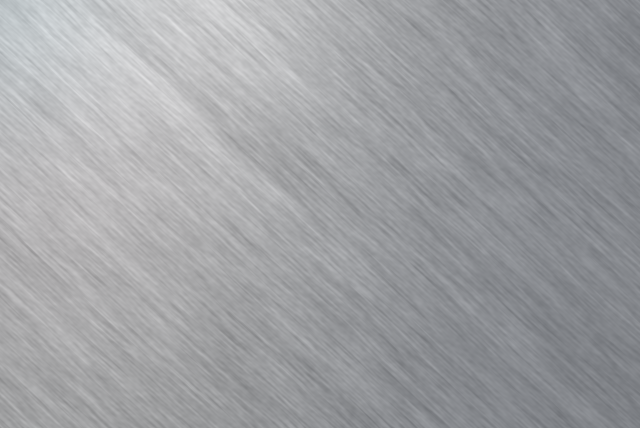
Give the GLSL for this texture, as a Shadertoy shader.

```glsl
const float BRUSH_ANGLE = -0.75;
const vec3 COOL_TINT = vec3(-0.007, 0.000, 0.014);
const vec3 WARM_TINT = vec3(0.010, -0.002, -0.003);
const vec3 SKY_TINT = vec3(-0.022, 0.006, 0.014);

vec2 hashGradient(vec2 cell) {
    vec3 h = fract(cell.xyx * vec3(0.1031, 0.1030, 0.0973));
    h += dot(h, h.yzx + 33.33);
    float angle = 6.2832 * fract((h.x + h.y) * h.z);
    return vec2(cos(angle), sin(angle));
}

float gradientNoise(vec2 p) {
    vec2 cell = floor(p);
    vec2 f = p - cell;
    vec2 u = f * f * f * (f * (f * 6.0 - 15.0) + 10.0);
    vec2 e = vec2(0.0, 1.0);
    float a = dot(hashGradient(cell), f);
    float b = dot(hashGradient(cell + e.yx), f - e.yx);
    float c = dot(hashGradient(cell + e.xy), f - e.xy);
    float d = dot(hashGradient(cell + e.yy), f - e.yy);
    return mix(mix(a, b, u.x), mix(c, d, u.x), u.y);
}

vec2 rotate(vec2 p, float angle) {
    float c = cos(angle), s = sin(angle);
    return vec2(c * p.x + s * p.y, c * p.y - s * p.x);
}

// Soft elliptical glow, one at its centre
float glow(vec2 p, vec2 centre, vec2 falloff) {
    vec2 d = p - centre;
    return exp(-dot(d * d, falloff));
}

// Broad bands of polish, from wide to narrow
float polishBands(vec2 q) {
    float bands = 0.0;
    vec2 frequency = vec2(1.5, 13.0);
    float strength = 0.030;
    for (int i = 0; i < 3; i++) {
        bands += strength * gradientNoise(q * frequency + float(i) * 17.3);
        frequency *= vec2(1.9, 2.1);
    }
    return bands;
}

// Dense hairs: each layer is finer and crosses the last at a slight angle
float hairs(vec2 q) {
    float sum = 0.0;
    for (int i = 0; i < 5; i++) {
        float k = float(i);
        vec2 r = rotate(q, 0.025 * sin(k * 2.4));
        vec2 frequency = vec2(4.5 + 3.0 * k, 95.0 + 22.0 * k);
        sum += gradientNoise(r * frequency + 23.7 * k + 5.0);
    }
    return sum;
}

// Sparse scratches, kept only where the noise peaks
float scratches(vec2 q, vec2 frequency, float offset) {
    return smoothstep(0.2, 0.55, gradientNoise(q * frequency + offset));
}

// Short flecks of bare grain, turned off the brush axis
float flecks(vec2 q) {
    return gradientNoise(rotate(q, 0.12) * vec2(38.0, 135.0) + 9.0)
         + 0.6 * gradientNoise(rotate(q, 0.5) * vec2(83.0, 117.0) + 51.0);
}

// Bright ridge on one side of an edge, shadow on the other
float foldedEdge(vec2 q, vec2 start, float extent) {
    vec2 d = q - start;
    float side = d.y + 0.008 * gradientNoise(vec2(d.x * 5.0, 3.7));
    float reach = smoothstep(-0.15, 0.12, d.x) * (1.0 - smoothstep(0.8, 1.05, d.x / extent));
    float shadow = smoothstep(-0.010, 0.014, side) * exp(-max(side, 0.0) / 0.09);
    float ridge = smoothstep(0.010, -0.010, side) * exp(min(side, 0.0) / 0.05);
    return reach * (0.028 * ridge - 0.065 * shadow);
}

void mainImage(out vec4 fragColor, in vec2 fragCoord) {
    vec2 p = fragCoord / iResolution.y;
    vec2 q = rotate(p, BRUSH_ANGLE);
    q.y += 0.005 * gradientNoise(p * 2.3);

    // Broad reflection from the upper left
    float light = 0.528 + 0.265 * glow(p, vec2(0.25, 1.05), vec2(2.0, 1.35));
    light += 0.040 * glow(p, vec2(0.5, 1.0), vec2(14.0, 12.0));
    light += 0.030 * glow(p, vec2(0.0, 0.1), vec2(3.0, 5.0));
    light -= 0.020 * glow(p, vec2(1.45, 0.1), vec2(5.0, 3.0));
    light += 0.022 * gradientNoise(p * 2.7 + 4.1);
    light += foldedEdge(q, rotate(vec2(0.2, 0.98), BRUSH_ANGLE), 0.72);

    // Brushed grain, softer toward the right and the lower corner
    float sharpness = mix(1.0, 0.75, smoothstep(0.9, 1.6, p.x + 0.3 * (1.0 - p.y)));
    float grain = 0.036 * hairs(q) + 0.036 * flecks(q);
    grain += 0.032 * scratches(q, vec2(5.0, 110.0), 31.0);
    grain -= 0.040 * scratches(q, vec2(6.0, 100.0), 73.0);
    light += polishBands(q) + sharpness * grain;

    // Faint colour cast of the surroundings
    vec3 color = vec3(light) + vec3(-0.003, 0.001, 0.006);
    color += COOL_TINT * smoothstep(0.5, 1.5, p.x + 0.25 * (1.0 - p.y));
    color += WARM_TINT * glow(p, vec2(0.12, 0.6), vec2(6.0, 6.0));
    color += SKY_TINT * glow(p, vec2(0.0, 1.0), vec2(14.0, 10.0));
    fragColor = vec4(clamp(color, 0.0, 1.0), 1.0);
}
```
